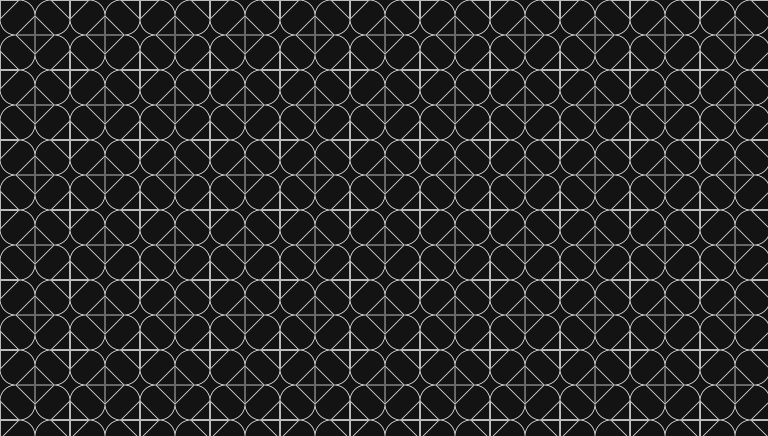
Write a Shadertoy shader that draws this pattern.

```glsl
// Lattice of tilted capsule cells with crossed diamonds, fine white lines on near-black.

const float REPEATS_ACROSS = 10.971;  // two cells per repeat
const float CUT = 0.545;              // diamond half-diagonal, in cells
const float ARC_RADIUS = 1.0 - CUT;   // rounding of the other two corners
const float LINE_WIDTH = 0.0203;      // in cells
const float BOLD_SCALE = 2.0;         // weight of every other cross
const vec3 GROUND = vec3(0.073);
const vec3 INK = vec3(1.0);

// Share of a pixel-wide window covered by a line at distance d.
float lineCoverage(float d, float width, float pixel) {
    float halfWidth = 0.5 * width;
    float halfPixel = 0.5 * pixel;
    float overlap = min(d + halfPixel, halfWidth) - max(d - halfPixel, -halfWidth);
    return clamp(overlap / pixel, 0.0, 1.0);
}

float latticeCoverage(vec2 p, float pixel) {
    // Fold one repeat to a single cell, with the bold cross at its origin.
    vec2 q = abs(mod(p + 1.0, 2.0) - 1.0);

    // Fold the thin cross onto the bold one, then fold along the diagonal.
    bool thinCross = q.x + q.y > 1.0;
    if (thinCross) q = 1.0 - q.yx;
    if (q.y > q.x) q = q.yx;

    // Diamond side, cross arm, and rounded corner.
    float diamond = abs(q.x + q.y - CUT) * inversesqrt(2.0);
    float arm = length(vec2(max(q.x - CUT, 0.0), q.y));
    float arc = q.x > CUT
        ? abs(length(q - vec2(CUT, ARC_RADIUS)) - ARC_RADIUS)
        : 1.0;

    float armWidth = LINE_WIDTH * (thinCross ? 1.0 : BOLD_SCALE);
    float outline = lineCoverage(min(diamond, arc), LINE_WIDTH, pixel);
    float cross = lineCoverage(arm, armWidth, pixel);
    return max(outline, cross);
}

void mainImage(out vec4 fragColor, in vec2 fragCoord) {
    // Cell units, anchored at the upper left corner.
    float pixel = 2.0 * REPEATS_ACROSS / iResolution.x;
    vec2 p = vec2(fragCoord.x, iResolution.y - fragCoord.y) * pixel;
    fragColor = vec4(mix(GROUND, INK, latticeCoverage(p, pixel)), 1.0);
}
```
